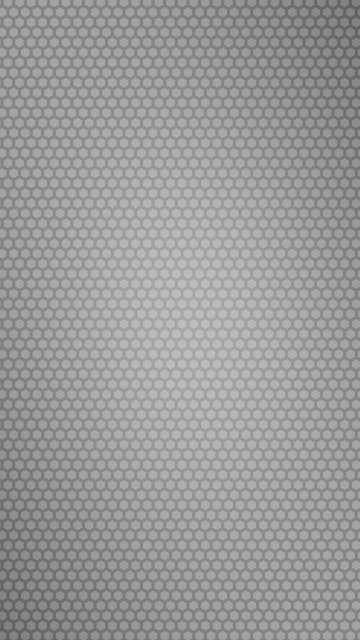
A Shadertoy shader for this pattern:

```glsl
// Brushed grey panel of small raised hexagons in staggered rows.
// Two interleaved grids give the nearest cell, a hexagon distance shapes it,
// and a broad central glow with two shaded corners lights the sheet.

const float COLUMNS = 31.0;
const vec2 LATTICE_ORIGIN = vec2(0.18, 0.36);  // in column pitches
const float APOTHEM = 0.365;                   // half width of a hexagon
const float EDGE_SOFTNESS = 0.055;

// Offset from the nearest centre of a hexagonal lattice of unit pitch.
vec2 hexCell(vec2 p) {
    vec2 period = vec2(1.0, sqrt(3.0));
    vec2 a = mod(p + 0.5 * period, period) - 0.5 * period;
    vec2 b = mod(p, period) - 0.5 * period;
    return dot(a, a) < dot(b, b) ? a : b;
}

// Signed distance to a hexagon with a point at the top.
float hexDistance(vec2 p, float apothem) {
    p = abs(p);
    return max(p.x, dot(p, vec2(0.5, 0.8660))) - apothem;
}

// Soft elliptical light, one at its centre.
float glowAt(vec2 uv, vec2 centre, vec2 radius) {
    vec2 d = (uv - centre) / radius;
    return exp(-dot(d, d));
}

// Darkening towards the lower left and upper right corners.
float cornerShade(vec2 uv) {
    float diagonal = uv.x + uv.y - 1.0;
    return diagonal * diagonal;
}

void mainImage(out vec4 fragColor, in vec2 fragCoord) {
    vec2 uv = fragCoord / iResolution.xy;
    float pixel = COLUMNS / iResolution.x;
    vec2 p = fragCoord * pixel - LATTICE_ORIGIN;

    // Hexagon coverage
    float d = hexDistance(hexCell(p), APOTHEM);
    float blur = max(EDGE_SOFTNESS, 0.7 * pixel);
    float face = 1.0 - smoothstep(-blur, blur, d);

    // Lighting, with weaker contrast inside the glow
    float glow = glowAt(uv, vec2(0.53, 0.51), vec2(0.40, 0.34));
    float faceTone = 0.635 + 0.105 * glow - 0.14 * cornerShade(uv);
    float grooveDepth = mix(0.125, 0.085, glow);
    float tone = faceTone - grooveDepth * (1.0 - face);

    fragColor = vec4(vec3(tone), 1.0);
}
```
